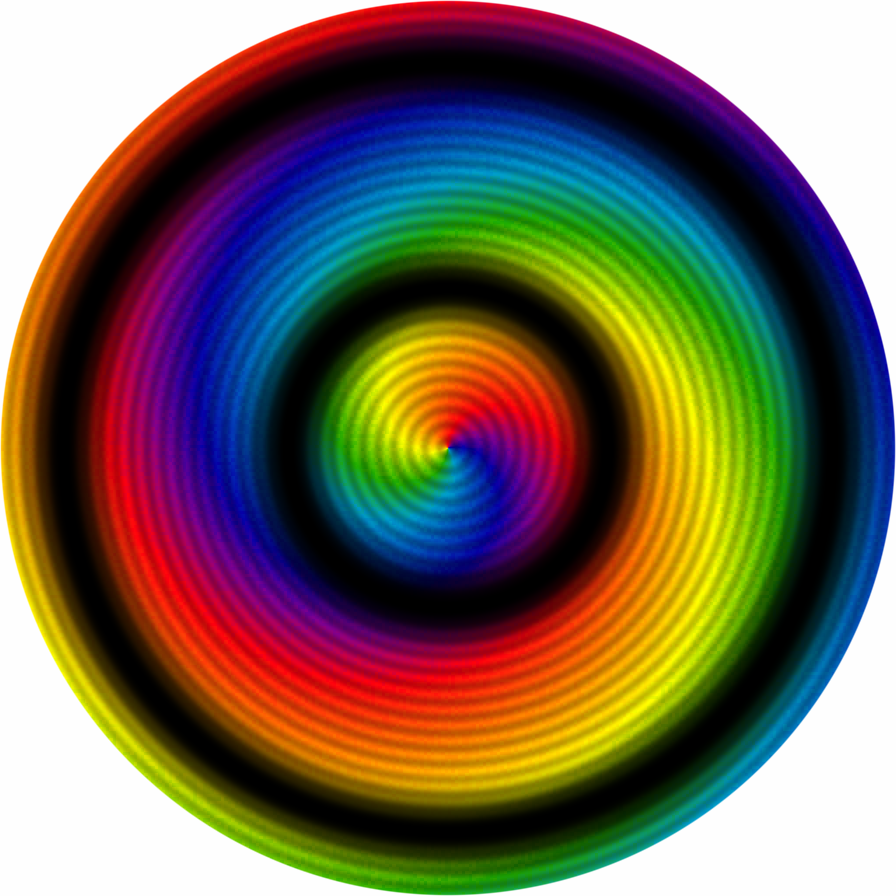
Give the GLSL for this background, as a Shadertoy shader.

```glsl
// Grooved rainbow spiral disc with two dark rings on a white ground.

const float TAU = 6.2831853;
const float DISC_RADIUS = 0.499;   // share of the canvas
const float RED_ANGLE = 0.256;     // turns, where red starts at the centre
const float SPIRAL_TURNS = 1.0;    // hue turns from centre to rim
const float INNER_RING = 0.357;    // radii as shares of the disc
const float OUTER_RING = 0.860;
const float RING_CORE = 0.008;
const float RING_FADE = 0.130;
const float GROOVE_PITCH = 0.0345;
const float GROOVE_DEPTH = 0.24;
const float GRAIN_CELLS = 256.0;
const float GRAIN_AMOUNT = 0.022;
const vec3 GROUND = vec3(0.995);

// Painter's wheel: colour in rgb, position in turns in w
const int STOP_COUNT = 8;
const vec4 WHEEL[STOP_COUNT] = vec4[STOP_COUNT](
    vec4(1.00, 0.00, 0.05, 0.00),
    vec4(1.00, 0.50, 0.00, 0.16),
    vec4(1.00, 1.00, 0.00, 0.32),
    vec4(0.12, 0.68, 0.00, 0.48),
    vec4(0.00, 0.62, 0.80, 0.59),
    vec4(0.02, 0.00, 0.66, 0.78),
    vec4(0.50, 0.00, 0.56, 0.88),
    vec4(1.00, 0.00, 0.05, 1.00));

float hash(vec2 cell) {
    vec3 p = fract(vec3(cell.xyx) * 0.1031);
    p += dot(p, p.yzx + 33.33);
    return fract((p.x + p.y) * p.z);
}

vec3 wheelColor(float turn) {
    float t = fract(turn);
    vec3 color = WHEEL[0].rgb;
    for (int i = 1; i < STOP_COUNT; i++) {
        float blend = clamp((t - WHEEL[i - 1].w) / (WHEEL[i].w - WHEEL[i - 1].w), 0.0, 1.0);
        color = mix(color, WHEEL[i].rgb, blend);
    }
    return color;
}

// Brightness is zero on each dark ring and recovers to both sides
float ringShade(float radius) {
    float gap = min(abs(radius - INNER_RING), abs(radius - OUTER_RING));
    return smoothstep(RING_CORE, RING_FADE, gap);
}

void mainImage(out vec4 fragColor, in vec2 fragCoord) {
    float canvas = min(iResolution.x, iResolution.y);
    vec2 p = (fragCoord - 0.5 * iResolution.xy) / (canvas * DISC_RADIUS);
    float radius = length(p);
    float pixel = 1.0 / (canvas * DISC_RADIUS);

    // Spiral hue with a fine grain
    float angle = atan(p.y, p.x + 1e-6) / TAU;
    float grain = hash(floor((p + 2.0) * 0.5 * GRAIN_CELLS)) - 0.5;
    float turn = angle - RED_ANGLE + SPIRAL_TURNS * radius + GRAIN_AMOUNT * grain;
    vec3 color = wheelColor(turn);

    // Dark rings and concentric grooves
    float groove = 0.5 - 0.5 * cos(TAU * radius / GROOVE_PITCH);
    color *= ringShade(radius) * (1.0 - GROOVE_DEPTH * groove);

    // Disc edge
    float disc = 1.0 - smoothstep(1.0 - pixel, 1.0 + pixel, radius);
    fragColor = vec4(mix(GROUND, color, disc), 1.0);
}
```
